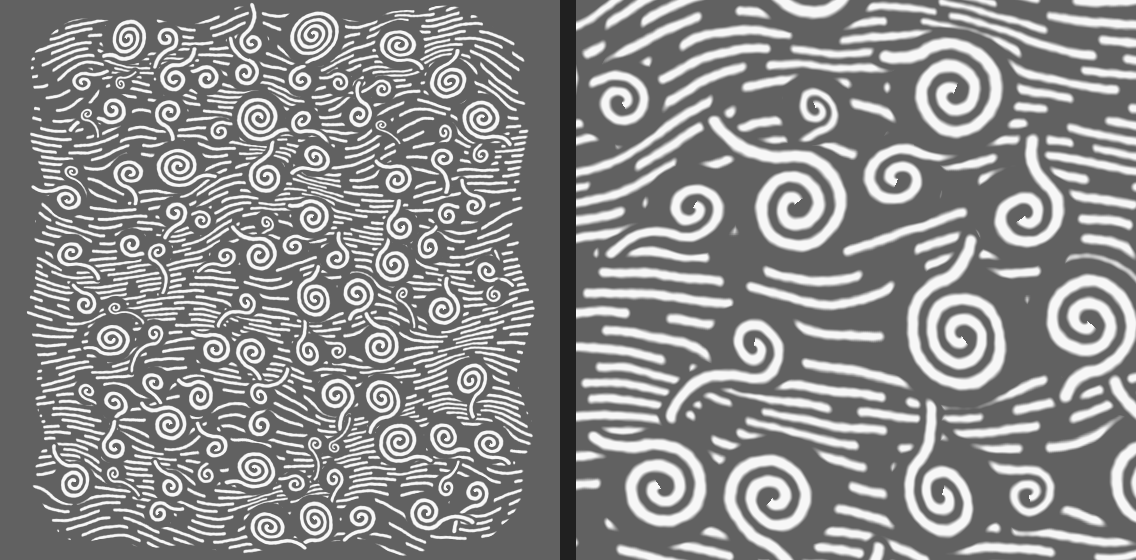
Left: the whole. Right: its middle third, enlarged.
A Shadertoy shader for this pattern:

```glsl
// Chalk doodle: hand-drawn spirals with curling tails, packed on a jittered grid.
// The gaps hold broken wavy strokes, the level lines of a noisy flow that bends
// around the spirals. Everything is a distance to a line, then a soft edge.

const vec3 GROUND = vec3(0.38);
const vec3 CHALK = vec3(0.97);
const float CELL = 0.080;            // grid step of the spirals
const float JITTER = 0.62;           // scatter of the centres inside a cell
const float DROPOUT = 0.10;          // share of cells left without a spiral
const float MAX_RADIUS = 0.056;
const float MIN_RADIUS = 0.010;
const float PITCH = 0.0128;          // distance between spiral turns
const float LINE_SHARE = 0.27;       // half line width relative to the pitch
const float TAIL_REACH = 0.075;
const float CLEARANCE = 0.0105;      // free space kept around drawn lines
const float FLOW_SPACING = 0.0145;
const float FLOW_HALF_WIDTH = 0.0026;
const float FLOW_BEND = 0.6;         // how far strokes wrap around spirals
const float DASH = 0.095;
const float SOFTNESS = 0.0015;
const vec2 PATCH_HALF = vec2(0.435, 0.470);
const float PATCH_CORNER = 0.12;
const float PI = 3.14159265;
const float TAU = 6.2831853;

vec2 hash2(vec2 p) {
    vec3 q = fract(p.xyx * vec3(0.1031, 0.1030, 0.0973));
    q += dot(q, q.yzx + 33.33);
    return fract((q.xx + q.yz) * q.zy);
}

float cornerSlope(vec2 corner, vec2 offset) {
    float a = TAU * hash2(corner + 71.0).x;
    return dot(vec2(cos(a), sin(a)), offset);
}

float gradientNoise(vec2 p) {
    vec2 i = floor(p), f = p - i, e = vec2(1, 0);
    vec2 u = f * f * f * (f * (f * 6.0 - 15.0) + 10.0);
    return mix(mix(cornerSlope(i, f), cornerSlope(i + e, f - e), u.x),
               mix(cornerSlope(i + e.yx, f - e.yx), cornerSlope(i + 1.0, f - 1.0), u.x), u.y);
}

mat2 rotation(float a) {
    return mat2(cos(a), -sin(a), sin(a), cos(a));
}

// Rounded patch that holds the whole drawing
float patchDistance(vec2 p) {
    vec2 q = abs(p) - PATCH_HALF + PATCH_CORNER;
    return length(max(q, 0.0)) + min(max(q.x, q.y), 0.0) - PATCH_CORNER;
}

// Centre and size weight of the spiral in a cell; weight 0 means none
vec3 spiralSeed(vec2 cell) {
    vec2 centre = (cell + 0.5 + JITTER * (hash2(cell + 11.0) - 0.5)) * CELL;
    vec2 h = hash2(cell + 37.0);
    bool present = h.x > DROPOUT && patchDistance(centre) < -0.025;
    return vec3(centre, present ? mix(0.35, 1.0, h.y) : 0.0);
}

// Share the distance to each neighbour by weight, so spirals never overlap
vec3 packedSpiral(vec2 cell) {
    vec3 own = spiralSeed(cell);
    float radius = MAX_RADIUS * step(0.01, own.z);
    for (int k = 0; k < 9; k++) {
        if (k == 4) continue;
        vec3 other = spiralSeed(cell + vec2(k % 3 - 1, k / 3 - 1));
        float share = own.z / max(own.z + other.z, 0.01);
        radius = min(radius, distance(own.xy, other.xy) * share - 0.5 * CLEARANCE);
    }
    return vec3(own.xy, radius);
}

// Distance to the turns of a spiral that ends at the given angle
float spiralLine(vec2 q, float radius, float pitch, float endAngle, float hand) {
    float turn = fract(hand * (atan(q.y, q.x) - endAngle) / TAU);
    float outer = radius - pitch * (1.0 - turn);
    float k = min(round((outer - length(q)) / pitch), floor(outer / pitch - 0.2));
    return abs(length(q) - max(outer - pitch * max(k, 0.0), 0.0));
}

// Distance to the arc that leaves the spiral end and curls the other way
float tailLine(vec2 q, float radius, float bend, float endAngle, float hand, float halfSweep) {
    q -= (radius + bend) * vec2(cos(endAngle), sin(endAngle));
    q = rotation(endAngle + PI - hand * halfSweep) * q;
    float a = clamp(atan(q.y, q.x), -halfSweep, halfSweep);
    return length(q - bend * vec2(cos(a), sin(a)));
}

void mainImage(out vec4 fragColor, in vec2 fragCoord) {
    float unit = min(iResolution.x, iResolution.y);
    vec2 p = (fragCoord - 0.5 * iResolution.xy) / unit;
    p += 0.0016 * vec2(gradientNoise(p * 45.0), gradientNoise(p * 45.0 + 90.0));   // hand wobble

    // Nearby spirals: nearest two rims, and the flow bent around them
    vec3 spirals[9];
    vec2 homeCell = floor(p / CELL);
    float flow = p.y + 0.09 * gradientNoise(p * 4.5 + 20.0);
    float nearest = 1.0, second = 1.0;
    int nearestId = -1;
    for (int k = 0; k < 9; k++) {
        spirals[k] = packedSpiral(homeCell + vec2(k % 3 - 1, k / 3 - 1));
        if (spirals[k].z < MIN_RADIUS) continue;
        vec2 q = p - spirals[k].xy;
        float d = length(q), r = spirals[k].z, ratio = r / max(d, r);
        flow -= FLOW_BEND * q.y * ratio * ratio * (1.0 - smoothstep(0.5, 1.1, d / CELL));
        if (d - r < nearest) { second = nearest; nearest = d - r; nearestId = k; }
        else second = min(second, d - r);
    }

    // Spirals and tails; a tail stops short of other spirals and earlier tails
    float ink = 1.0, tails = 1.0;
    for (int k = 0; k < 9; k++) {
        float r = spirals[k].z;
        if (r < MIN_RADIUS) continue;
        vec2 cell = homeCell + vec2(k % 3 - 1, k / 3 - 1);
        vec2 h = hash2(cell + 53.0), g = hash2(cell + 97.0);
        float hand = h.x < 0.5 ? -1.0 : 1.0, tilt = PI * h.y;
        float endAngle = (g.x < 0.5 ? -0.5 : 0.5) * PI + 1.6 * (g.y - 0.5) - tilt;
        vec2 q = rotation(tilt) * (p - spirals[k].xy);
        q.x /= mix(0.8, 1.0, fract(g.x * 7.0));
        float pitch = min(PITCH, r / 1.7);
        float bend = (TAIL_REACH - r) * mix(0.5, 1.0, fract(g.y * 5.0));
        float tail = tailLine(q, r, bend, endAngle, hand, mix(0.4, 0.8, fract(h.x * 9.0)));
        float room = min(k == nearestId ? second : nearest, tails);
        tail = length(vec2(tail, max(CLEARANCE - room, 0.0)));
        tails = min(tails, tail);
        ink = min(ink, min(spiralLine(q, r, pitch, endAngle, hand), tail) - LINE_SHARE * pitch);
    }

    // Broken flow strokes with round ends
    float slope = max(length(vec2(dFdx(flow), dFdy(flow))) * unit, 0.4);
    float row = floor(flow / FLOW_SPACING);
    float across = abs(fract(flow / FLOW_SPACING) - 0.5) * FLOW_SPACING / slope;
    float along = p.x / DASH + 7.0 * hash2(vec2(row, 5.0)).x;
    float halfLength = mix(0.28, 0.45, hash2(vec2(row, floor(along))).y);
    float past = (abs(fract(along) - 0.5) - halfLength) * DASH;
    past = max(past, CLEARANCE - min(nearest, tails));
    past = max(past, patchDistance(p) + 0.04 * gradientNoise(p * 9.0));
    float halfWidth = min(FLOW_HALF_WIDTH, 0.25 * FLOW_SPACING / slope);
    ink = min(ink, length(vec2(across, max(past, 0.0))) - halfWidth);

    // Chalky edge
    ink += 0.0007 * gradientNoise(p * 170.0);
    float soft = max(SOFTNESS, 0.75 / unit);
    fragColor = vec4(mix(CHALK, GROUND, smoothstep(-soft, soft, ink)), 1.0);
}
```
